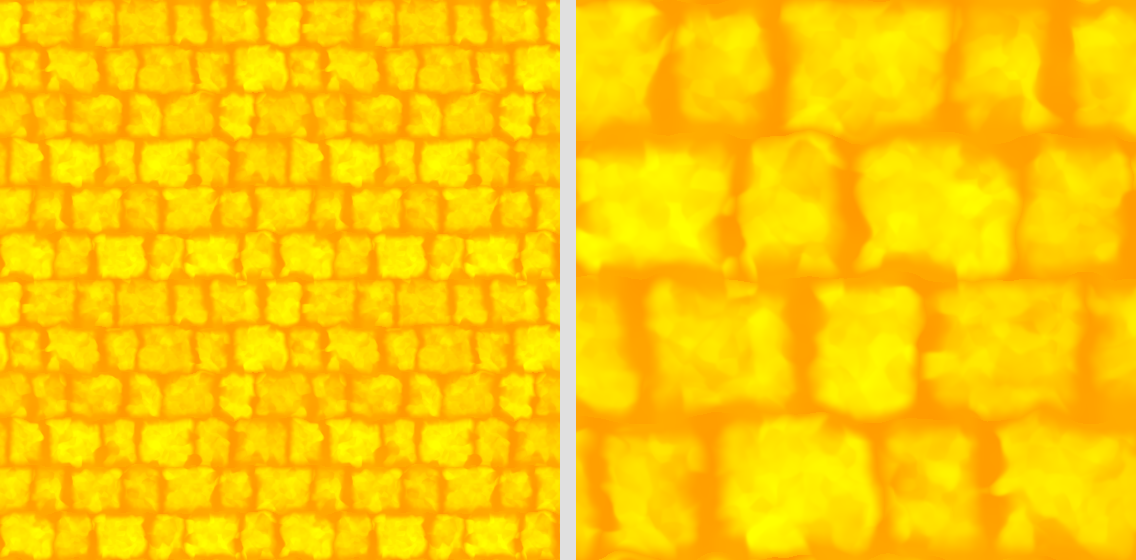
Left: the whole. Right: its middle third, enlarged.
This texture is drawn by a Shadertoy shader. Its source:

```glsl
// Glowing yellow brick wall: alternating wide and narrow blocks in staggered rows.
// Rounded-box distances, roughened by wrapped noise, blend orange mortar into
// faces mottled with soft Voronoi patches. A 6 x 6 unit block fills the canvas 2 x 2.

const float PERIOD = 6.0; // rows per block, and block width in row heights

float hash(vec2 p) {
    return fract(sin(dot(p, vec2(127.1, 311.7))) * 43758.5);
}

// Value noise that wraps every PERIOD units for whole-number frequencies
float noise(vec2 p, float freq, float seed) {
    p *= freq;
    vec2 i = floor(p), f = fract(p);
    f = f * f * (3.0 - 2.0 * f);
    float wrap = PERIOD * freq;
    vec2 a = mod(i, wrap), b = mod(i + 1.0, wrap);
    return mix(mix(hash(a + seed), hash(vec2(b.x, a.y) + seed), f.x),
               mix(hash(vec2(a.x, b.y) + seed), hash(b + seed), f.x), f.y);
}

float fbm(vec2 p, float freq, float seed) {
    float sum = 0.0, amp = 0.55;
    for (int k = 0; k < 3; k++) {
        sum += amp * noise(p, freq, seed);
        freq *= 2.0;
        amp *= 0.5;
        seed += 17.0;
    }
    return sum;
}

// Voronoi cells of random tone with softened borders
float patches(vec2 p, float freq, float seed) {
    p *= freq;
    vec2 cell = floor(p);
    float total = 0.0, weights = 0.0;
    for (int y = -1; y <= 1; y++) {
        for (int x = -1; x <= 1; x++) {
            vec2 c = cell + vec2(x, y);
            vec2 id = mod(c, PERIOD * freq) + seed;
            vec2 point = c + vec2(hash(id + 3.3), hash(id + 8.7));
            float w = exp(-13.0 * length(p - point));
            total += w * hash(id);
            weights += w;
        }
    }
    return total / weights;
}

float roundedBox(vec2 p, vec2 halfSize, float radius) {
    vec2 q = abs(p) - halfSize + radius;
    return length(max(q, 0.0)) + min(max(q.x, q.y), 0.0) - radius;
}

void mainImage(out vec4 fragColor, in vec2 fragCoord) {
    vec2 p = fragCoord / iResolution.xy * 2.0 * PERIOD;

    // Rough edges: bend the plane at two scales
    vec2 bend = vec2(fbm(p, 3.0, 1.0), fbm(p, 3.0, 41.0)) - 0.48;
    vec2 w = p + 0.18 * bend - vec2(0.0, 0.02);

    // Each row shifts by quarter pairs, stepping back halfway up the block
    float row = mod(floor(w.y), PERIOD);
    float shift = 0.5 * (4.0 - row + 2.0 * step(3.0, row)) - 0.03;
    float x = w.x - shift;
    float pair = floor(x / 2.0);
    x -= 2.0 * pair;

    // A pair is one wide block (1.2) and one narrow block (0.8)
    float narrow = step(1.2, x);
    float width = mix(1.2, 0.8, narrow);
    vec2 local = vec2(x - 1.2 * narrow - 0.5 * width, fract(w.y) - 0.5);
    vec2 id = vec2(mod(pair, 3.0) * 2.0 + narrow, row);

    // Mottling, and chips that eat into the block outline
    float mottle = patches(p + 0.25 * bend, 4.0, 5.0);
    float fine = patches(p + 0.2 * bend, 8.0, 71.0);
    float cloud = fbm(p, 4.0, 23.0);
    float d = roundedBox(local, vec2(0.5 * width, 0.5) - 0.09, 0.1);
    d += 0.13 * (0.45 - mottle);
    float face = smoothstep(0.07, -0.08, d);

    // Green level: dim mortar, darkest in the upright joints, and lit faces
    float upright = smoothstep(0.2, 0.02, 0.5 * width - abs(local.x));
    float mortar = 0.665 + 0.07 * (fbm(p, 2.0, 59.0) - 0.5) - 0.035 * upright;
    float glow = hash(id + 2.0);
    float lit = 0.785 + 0.12 * glow * glow + 0.11 * (mottle - 0.5)
              + 0.07 * (fine - 0.5) + 0.14 * (cloud - 0.48)
              + 0.05 * smoothstep(0.0, -0.3, d);
    fragColor = vec4(1.0, clamp(mix(mortar, lit, face), 0.58, 1.0), 0.0, 1.0);
}
```
